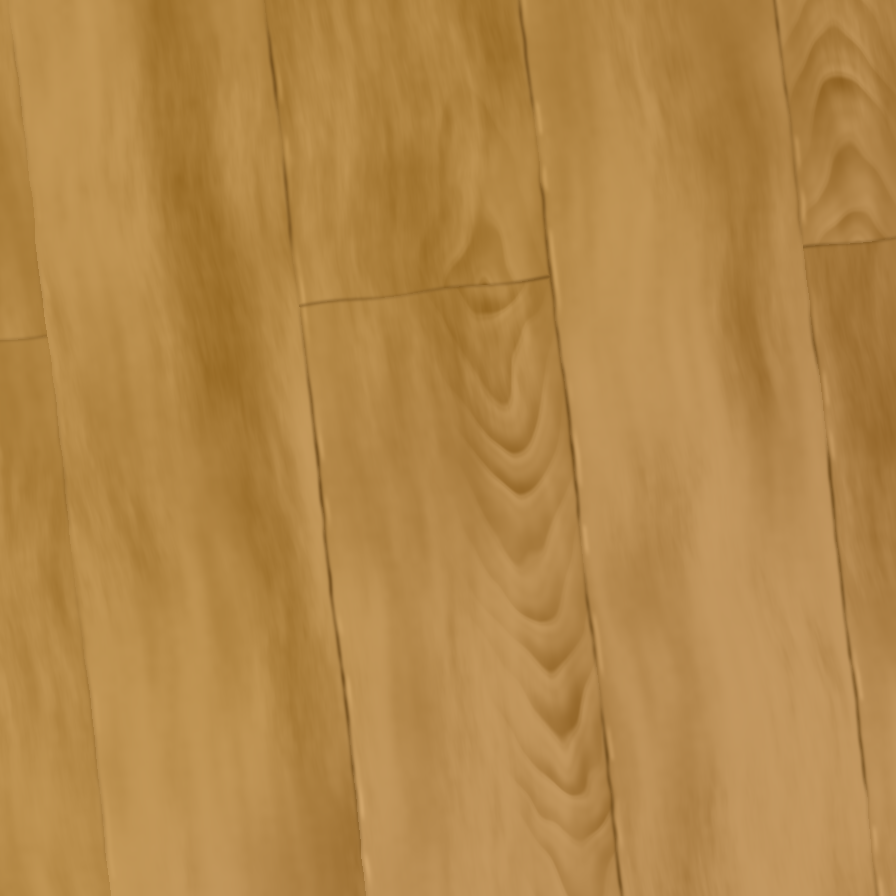
Write a WebGL 2 fragment shader that draws this texture.

```glsl
#version 300 es
precision highp float;
// Leaning oak floorboards: slanted planks with staggered end joints, soft
// stretched-noise grain, and nested cathedral rings built from bent distances.
// Patches of fine scratches and thin, worn seams lie over the grain.
uniform vec2 u_resolution;
out vec4 fragColor;

const vec3 DARK_OAK = vec3(0.58, 0.40, 0.16);
const vec3 PALE_OAK = vec3(0.765, 0.595, 0.375);
const vec3 SEAM_COLOR = vec3(0.42, 0.28, 0.09);
const float PLANK_WIDTH = 0.285;
const float PLANK_LENGTH = 1.6;
const float LEAN = 0.115;
const float JOINT_HEIGHT = 0.62;
const float SEAM_WIDTH = 0.0024;
const float BASE_TONE = 0.73;
const float BROAD_CONTRAST = 1.0;
const float FINE_CONTRAST = 0.18;
const float SCRATCH_CONTRAST = 0.32;
const float RING_CONTRAST = 0.50;

float hash(vec2 p) {
    vec3 q = fract(vec3(p.xyx) * 0.1031);
    q += dot(q, q.yzx + 33.33);
    return fract((q.x + q.y) * q.z);
}

float noise(vec2 p) {
    vec2 cell = floor(p), f = fract(p);
    f = f * f * (3.0 - 2.0 * f);
    return mix(mix(hash(cell), hash(cell + vec2(1, 0)), f.x),
               mix(hash(cell + vec2(0, 1)), hash(cell + vec2(1, 1)), f.x), f.y);
}

float fbm(vec2 p) {
    return 0.55 * noise(p) + 0.28 * noise(p * 2.1 + 17.3) + 0.14 * noise(p * 4.4 + 53.6);
}

float gauss(float x, float width) {
    return exp(-x * x / (width * width));
}

// Nested arches; direction +1 points up, -1 points down. Positive is dark.
float cathedral(float along, float across, float direction, float steep, float spacing) {
    float arch = sqrt(across * across * steep * steep + 0.00012) + 9.0 * across * across;
    float phase = (along + direction * arch) / spacing + 0.16 * sin(along * 31.0 + across * 20.0);
    phase += 0.35 * (noise(vec2(across * 50.0, along * 20.0)) - 0.5);
    float f = fract(-direction * phase);
    float dark = smoothstep(0.0, 0.12, f) * (1.0 - smoothstep(0.12, 0.6, f));
    return dark - 0.4 * smoothstep(0.68, 0.9, f) * (1.0 - smoothstep(0.9, 1.0, f));
}

void main() {
    vec2 p = gl_FragCoord.xy / u_resolution.y;
    float down = 1.0 - p.y;

    // Plank coordinates
    float wobble = 0.001 * sin(p.y * 19.0 + 1.0) + 0.002 * (noise(p * vec2(4.0, 45.0)) - 0.5);
    float u = (p.x - 0.01 - LEAN * down + wobble) / PLANK_WIDTH;
    float plank = floor(u), a = u - plank, odd = mod(plank, 2.0);
    float along = p.y - LEAN * p.x + 0.0015 * sin(p.x * 47.0);
    float run = (along - JOINT_HEIGHT) / PLANK_LENGTH + 0.5 * (1.0 - odd);
    float joint = (run - round(run)) * PLANK_LENGTH;
    float upper = odd * step(0.0, joint);
    float seed = plank * 7.31 + floor(run) * 13.7 + 40.0;

    // Layered streaks along the board
    float meander = 0.007 * sin(along * 8.0 + seed) + 0.003 * sin(along * 21.0 + seed * 2.0);
    vec2 g = vec2(a * PLANK_WIDTH + meander, along);
    float tone = BASE_TONE + 0.22 * (0.5 - p.y);
    tone += BROAD_CONTRAST * (fbm(g * vec2(15.0, 2.8) + seed) - 0.48);
    tone += 0.3 * (fbm(p * 7.0) - 0.48);
    tone += FINE_CONTRAST * (noise(g * vec2(75.0, 9.0) + seed) - 0.5);
    tone += 0.06 * (noise(p * 95.0) - 0.5);

    // Short scratches gathered in patches
    float patches = 0.2 + smoothstep(0.4, 0.75, noise(g * vec2(13.0, 5.0) + seed * 2.0));
    float scratch = fbm(vec2(g.x + 0.06 * g.y, g.y) * vec2(120.0, 22.0) + seed) - 0.48;
    tone += SCRATCH_CONTRAST * patches * scratch;

    // Heartwood sweep and shaded boards
    float sweep = (a - 0.62 - 0.35 * down * down) * PLANK_WIDTH + meander;
    float band = smoothstep(-0.055, -0.02, sweep) * (1.0 - smoothstep(0.0, 0.09, sweep));
    tone -= (plank == 0.0 ? 0.48 : 0.0) * band * (1.0 - 0.6 * down);
    tone -= (plank == 3.0 ? 0.26 : 0.0) * (1.0 - upper) * smoothstep(0.1, 0.6, p.y);
    tone -= (plank == 1.0 ? 0.1 : 0.0) * upper * smoothstep(0.3, 0.6, a);

    // Cathedral figure on the odd boards
    float first = step(plank, 1.5), tall = upper * first;
    float center = mix(0.22, 0.74 + 0.21 * max(down - 0.365, 0.0), first);
    float across = (a - center) * PLANK_WIDTH;
    float rings = cathedral(joint, across, 2.0 * upper - 1.0, mix(1.2, 2.6, tall), mix(0.066, 0.13, tall));
    float figure = gauss(across, 0.046) * mix(1.0, gauss(joint, 0.18), tall);
    figure *= odd * step(0.0, plank) * max(upper, first);
    tone -= RING_CONTRAST * figure * rings * (0.35 + 0.9 * noise(vec2(across * 30.0, along * 15.0)));

    // Soft limit on highlights; warm tint toward the upper left
    tone = tone > 0.8 ? 1.06 - 0.26 * exp((0.8 - tone) / 0.26) : max(tone, -0.08);
    vec3 color = mix(DARK_OAK, PALE_OAK, tone);
    color.b -= 0.035 * smoothstep(1.0, 0.1, p.x - 0.6 * p.y + 0.4 * noise(p * 4.0));

    // Worn seams and end joints with a broken pale lip
    float edge = round(u), side = (u - edge) * PLANK_WIDTH;
    float visible = edge < 0.5 ? 0.25 : 1.0;
    float wear = 0.15 + 0.75 * smoothstep(0.2, 0.8, noise(vec2(edge * 5.0, p.y * 13.0)));
    wear *= visible * (0.55 + 0.5 * noise(vec2(edge * 9.0, p.y * 70.0)));
    float endWear = (0.25 + 0.55 * noise(vec2(p.x * 18.0, plank * 3.0 + 8.0))) * (plank < 0.0 ? 0.6 : 1.0);
    float lip = gauss(side - 0.0055, 0.003) * smoothstep(0.4, 0.8, noise(vec2(edge * 7.0, p.y * 30.0)));
    color += 0.06 * lip * visible;
    float seam = max(wear * gauss(side, SEAM_WIDTH), endWear * gauss(joint, SEAM_WIDTH));
    fragColor = vec4(mix(color, SEAM_COLOR, 0.85 * seam), 1.0);
}
```
